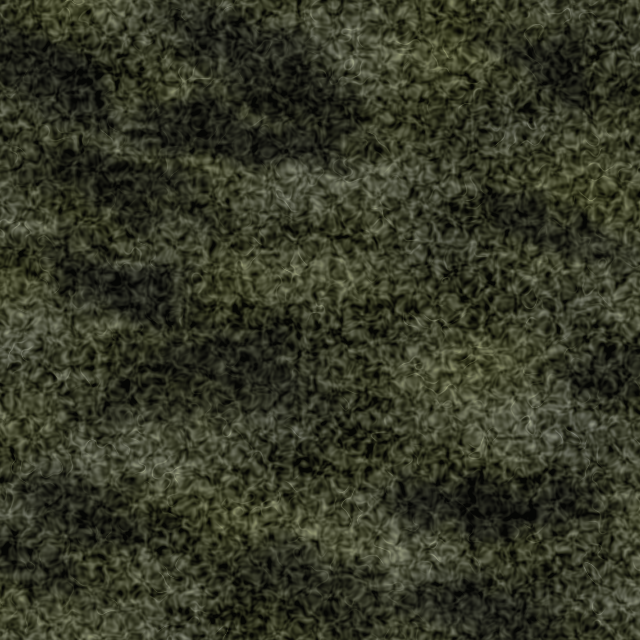
This texture is drawn by a Shadertoy shader. Its source:

```glsl
// Dark olive moss and short grass with soft, slanting shadowed hollows.

const float GRASS_LUMA    = 0.243;  // mean brightness of lit grass
const float HOLLOW_LUMA   = 0.088;  // mean brightness inside hollows
const float GRASS_GRAIN   = 0.40;   // blade contrast in lit grass
const float HOLLOW_GRAIN  = 0.24;   // blade contrast inside hollows
const float BLADE_FREQ    = 74.0;   // blade clumps across the canvas
const float STRAND_FREQ   = 46.0;   // pale curled strands across the canvas
const float STRAND_LIGHT  = 0.13;
const float SWELL_LIGHT   = 0.15;   // broad light variation
const vec2  HOLLOW_GRID   = vec2(3.0, 5.0);
const vec2  HOLLOW_MIN    = vec2(0.10, 0.028);
const vec2  HOLLOW_MAX    = vec2(0.22, 0.065);
const float HOLLOW_SLANT  = -0.22;
const vec3  OLIVE_TINT    = vec3(0.98, 1.04, 0.57);
const vec3  PALE_TINT     = vec3(0.98, 1.01, 0.80);
const vec3  HOLLOW_TINT   = vec3(0.97, 1.00, 0.92);

float hash(vec2 p) {
    return fract(sin(dot(p, vec2(127.1, 311.7))) * 43758.5453);
}

float cornerSlope(vec2 cell, vec2 offset) {
    float angle = 6.28319 * hash(cell);
    return dot(vec2(cos(angle), sin(angle)), offset);
}

// Gradient noise, centred on zero
float noise(vec2 p) {
    vec2 i = floor(p), f = fract(p);
    vec2 u = f * f * f * (f * (f * 6.0 - 15.0) + 10.0);
    vec2 e = vec2(0.0, 1.0);
    return mix(mix(cornerSlope(i, f), cornerSlope(i + e.yx, f - e.yx), u.x),
               mix(cornerSlope(i + e, f - e), cornerSlope(i + e.yy, f - e.yy), u.x), u.y);
}

float fbm(vec2 p) {
    float sum = 0.0, amp = 1.0;
    for (int i = 0; i < 4; i++) {
        sum += amp * noise(p);
        p = p * 2.03 + 7.3;
        amp *= 0.55;
    }
    return sum;
}

// Scattered slanted ellipses with ragged, soft borders
float hollows(vec2 p) {
    vec2 ragged = p + vec2(0.07, 0.045) * vec2(fbm(p * 7.0), fbm(p * 8.0 + 31.0));
    float fray = 0.35 * fbm(p * 24.0 + 5.0);
    float shade = 0.0;
    for (float row = 0.0; row < HOLLOW_GRID.y; row++) {
        for (float col = 0.0; col < HOLLOW_GRID.x; col++) {
            vec2 id = vec2(col, row) + 3.0;
            vec2 jitter = vec2(hash(id), hash(id + 40.0));
            vec2 d = ragged - (vec2(col, row) + jitter) / HOLLOW_GRID;
            float slant = HOLLOW_SLANT + 0.6 * (hash(id + 80.0) - 0.5);
            d = mat2(cos(slant), -sin(slant), sin(slant), cos(slant)) * d;
            vec2 radius = mix(HOLLOW_MIN, HOLLOW_MAX, vec2(hash(id + 120.0), hash(id + 160.0)));
            float depth = mix(0.55, 1.0, hash(id + 200.0));
            float reach = length(d / radius) + fray;
            shade = max(shade, depth * (1.0 - smoothstep(0.35, 1.45, reach)));
        }
    }
    return shade;
}

void mainImage(out vec4 fragColor, in vec2 fragCoord) {
    vec2 p = fragCoord / iResolution.y;
    float shade = hollows(p);

    // Broad swells of light, stretched sideways
    float swell = fbm(vec2(p.x * 4.0 + p.y, p.y * 9.0) + 60.0);
    float luma = mix(GRASS_LUMA, HOLLOW_LUMA, shade) + SWELL_LIGHT * swell * (1.0 - 0.8 * shade);

    // Tangled blades
    vec2 tangled = p + 0.008 * vec2(noise(p * 38.0), noise(p * 38.0 + 17.0));
    float blades = 0.72 * noise(tangled * BLADE_FREQ)
                 + 0.55 * noise(tangled * BLADE_FREQ * 1.9 + 23.0)
                 + 0.30 * noise(p * BLADE_FREQ * 0.45 + 9.0);
    luma += blades * mix(GRASS_GRAIN, HOLLOW_GRAIN, shade);

    // Pale curled strands in loose groups
    float strand = 1.0 - smoothstep(0.0, 0.10, abs(noise(tangled * STRAND_FREQ + 90.0)));
    float group = smoothstep(0.05, 0.40, noise(p * 21.0 + 70.0) + 0.2 * swell);
    luma += STRAND_LIGHT * strand * group * (1.0 - 0.75 * shade);
    luma = clamp(luma, 0.022, 0.60);

    // Olive in the depths, paler on the tips, nearly grey in the hollows
    vec3 tint = mix(OLIVE_TINT, PALE_TINT, smoothstep(0.10, 0.42, luma));
    tint.b += 0.16 * noise(p * vec2(5.0, 8.0) + 44.0);
    tint = mix(tint, HOLLOW_TINT, 0.6 * shade);
    fragColor = vec4(luma * tint, 1.0);
}
```
